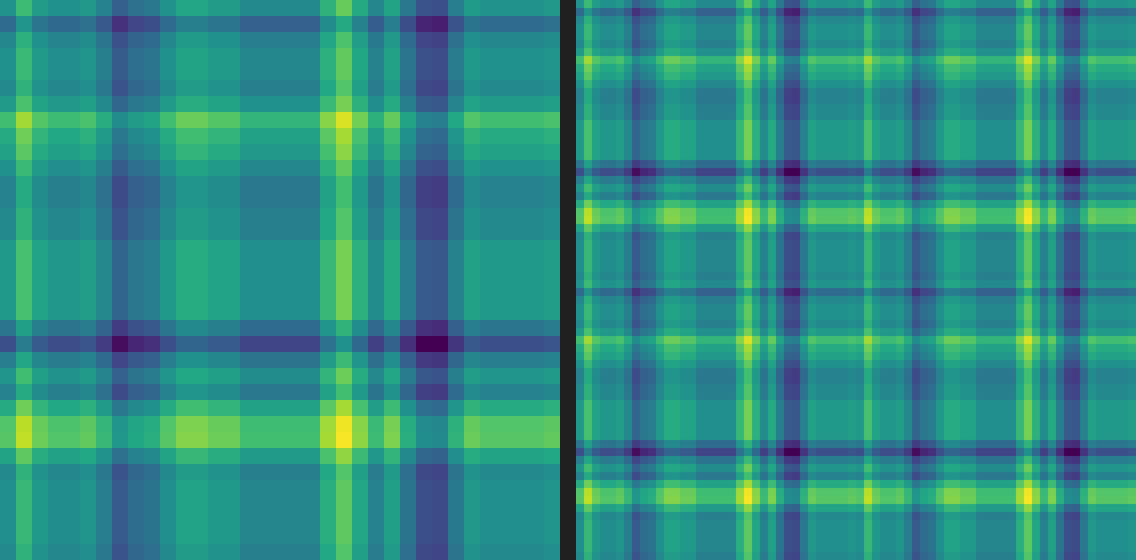
Left: one tile. Right: repeated 2 by 2.
Give the GLSL for this pattern, as a Shadertoy shader.

```glsl
const int BANDS = 25;
const float THREADS = 35.0;

// Band widths in threads, shared by both directions
const float WIDTHS[BANDS] = float[BANDS](
    1., 1., 1., 2., 1., 1., 1., 1., 1., 1., 2., 2., 5.,
    1., 1., 1., 1., 1., 1., 1., 1., 1., 1., 4., 1.);

// Tone of each vertical band, left to right
const float WARP[BANDS] = float[BANDS](
    .53, .70, .57, .52, .55, .46, .32, .39, .42, .53, .61, .57, .49,
    .66, .785, .625, .475, .60, .42, .28, .265, .44, .565, .53, .55);

// Tone shift of each horizontal band, top to bottom
const float WEFT[BANDS] = float[BANDS](
    -.02, -.18, -.07, -.03, -.06, .01, .16, .08, .04, -.03, -.09, -.06, .005,
    -.14, -.285, -.11, -.01, -.09, .08, .195, .205, .05, -.06, -.035, -.06);

// Tone 0 to 1 runs from violet through teal to yellow
const vec3 RAMP[11] = vec3[11](
    vec3(.267, .004, .329), vec3(.283, .141, .458), vec3(.254, .265, .530),
    vec3(.207, .372, .553), vec3(.164, .471, .558), vec3(.128, .567, .551),
    vec3(.135, .659, .518), vec3(.267, .749, .441), vec3(.478, .821, .318),
    vec3(.741, .873, .150), vec3(.993, .906, .144));

// Sum of soft steps, one at the start of each band
float bandTone(float thread, float[BANDS] tones, float blur) {
    float tone = tones[0];
    float edge = 0.0;
    for (int i = 1; i < BANDS; i++) {
        edge += WIDTHS[i - 1];
        float cover = clamp((thread - edge) / blur + 0.5, 0.0, 1.0);
        tone += (tones[i] - tones[i - 1]) * cover;
    }
    return tone;
}

vec3 rampColor(float tone) {
    float position = clamp(tone, 0.0, 1.0) * 10.0;
    int stop = min(int(position), 9);
    return mix(RAMP[stop], RAMP[stop + 1], position - float(stop));
}

void mainImage(out vec4 fragColor, in vec2 fragCoord) {
    vec2 uv = fract(fragCoord / iResolution.xy);
    vec2 thread = vec2(uv.x, 1.0 - uv.y) * THREADS;
    vec2 blur = THREADS / iResolution.xy;

    // Crossing bands add their tones
    float tone = bandTone(thread.x, WARP, blur.x) + bandTone(thread.y, WEFT, blur.y);
    fragColor = vec4(rampColor(tone), 1.0);
}
```
